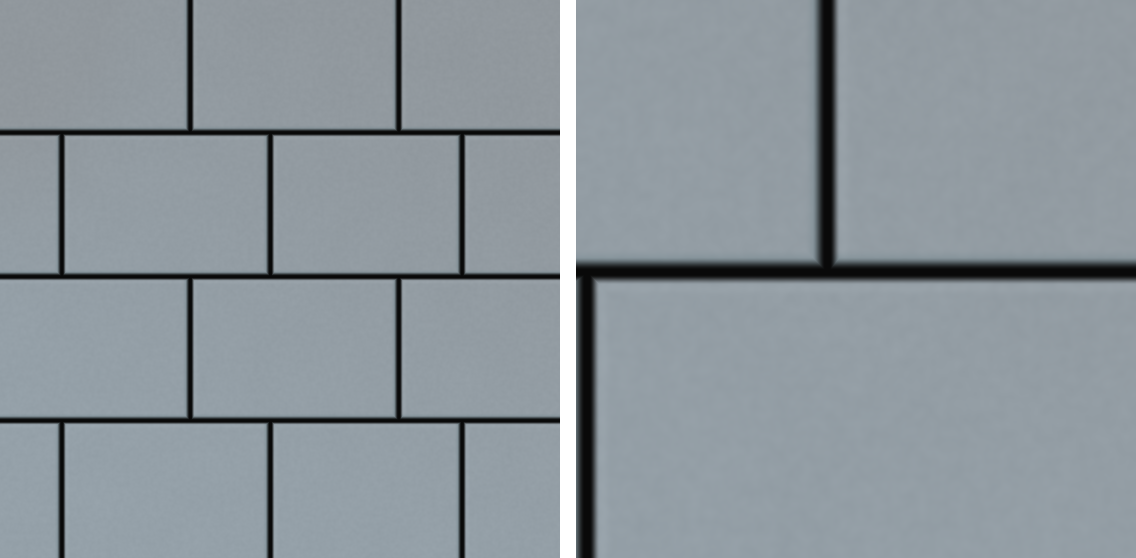
Left: the whole. Right: its middle third, enlarged.
Give the GLSL for this pattern, as a WebGL 2 fragment shader.

```glsl
#version 300 es
precision highp float;

uniform vec2 u_resolution;
out vec4 fragColor;

const vec3 SLATE_BLUE = vec3(0.583, 0.630, 0.662);
const vec3 SLATE_GREY = vec3(0.567, 0.594, 0.615);
const vec3 JOINT_BLACK = vec3(0.035, 0.035, 0.035);
const vec3 EDGE_SHADE = vec3(0.44, 0.52, 0.55);

const float ROW_HEIGHT = 0.258;
const float ROW_SHIFT = 0.012;
const float TILE_WIDTH = 0.3724;
const float SHORT_TRIM = 0.030;
const float JOINT_CORE = 0.0014;
const float LIT_REACH = 0.0075;
const float SHADED_REACH = 0.0092;

vec2 hashGradient(vec2 cell) {
    vec2 q = fract(cell * vec2(0.1031, 0.1130));
    q += dot(q, q.yx + 33.33);
    float angle = 6.28318 * fract((q.x + q.y) * q.x * 7.13);
    return vec2(cos(angle), sin(angle));
}

float gradientNoise(vec2 p) {
    vec2 i = floor(p);
    vec2 f = p - i;
    vec2 w = f * f * f * (f * (f * 6.0 - 15.0) + 10.0);
    float a = dot(hashGradient(i), f);
    float b = dot(hashGradient(i + vec2(1.0, 0.0)), f - vec2(1.0, 0.0));
    float c = dot(hashGradient(i + vec2(0.0, 1.0)), f - vec2(0.0, 1.0));
    float d = dot(hashGradient(i + vec2(1.0, 1.0)), f - vec2(1.0, 1.0));
    return mix(mix(a, b, w.x), mix(c, d, w.x), w.y);
}

// Signed offset from the nearest bed joint, positive above it
float bedOffset(float y) {
    return (fract((y + ROW_SHIFT) / ROW_HEIGHT + 0.5) - 0.5) * ROW_HEIGHT;
}

// Signed offset from the nearest upright joint, positive to its left
float uprightOffset(float x, float isOddRow) {
    float nearest = 1.0;
    float start = mix(0.1107, 0.340, isOddRow);
    for (int k = 0; k < 4; k++) {
        float trim = SHORT_TRIM * step(1.5, float(k)) * (1.0 - isOddRow);
        float offset = start + TILE_WIDTH * float(k) - trim - x;
        if (abs(offset) < abs(nearest)) nearest = offset;
    }
    return nearest;
}

// Soft joint, wider on its shaded (positive) side
float jointCover(float offset, float pixel) {
    float reach = offset > 0.0 ? SHADED_REACH : LIT_REACH;
    float soft = max(reach - JOINT_CORE, pixel);
    return 1.0 - smoothstep(JOINT_CORE, JOINT_CORE + soft, abs(offset));
}

// Bluish shade along the right and lower tile edges
float edgeShade(float offset) {
    return step(0.0, offset) * (1.0 - smoothstep(0.004, 0.014, offset));
}

// Faint highlight along the left and upper tile edges
float edgeLight(float offset) {
    float t = (offset + 0.0095) / 0.003;
    return exp(-t * t);
}

vec3 slateColor(vec2 uv) {
    float greyness = smoothstep(0.1, 1.1, uv.y * 0.75 + uv.x * 0.35);
    greyness += 0.7 * (1.0 - smoothstep(0.0, 0.3, uv.x)) * smoothstep(0.4, 1.0, uv.y);
    vec3 color = mix(SLATE_BLUE, SLATE_GREY, clamp(greyness, 0.0, 1.0));
    float grain = gradientNoise(uv * 95.0) + 0.7 * gradientNoise(uv * 190.0 + 17.0);
    float cloud = gradientNoise(uv * 14.0 + 5.0);
    return color + 0.011 * grain + 0.006 * cloud;
}

void main() {
    vec2 uv = gl_FragCoord.xy / u_resolution;
    float pixel = 1.0 / min(u_resolution.x, u_resolution.y);
    float isOddRow = mod(floor((uv.y + ROW_SHIFT) / ROW_HEIGHT), 2.0);

    float bed = bedOffset(uv.y);
    float upright = uprightOffset(uv.x, isOddRow);

    // Tile face with its bevels
    vec3 color = slateColor(uv);
    color += 0.018 * max(edgeLight(bed), edgeLight(upright));
    color = mix(color, EDGE_SHADE, 0.6 * max(edgeShade(bed), edgeShade(upright)));

    // Dark joints
    float cover = max(jointCover(bed, pixel), jointCover(upright, pixel));
    color = mix(color, JOINT_BLACK, cover);

    fragColor = vec4(color, 1.0);
}
```
